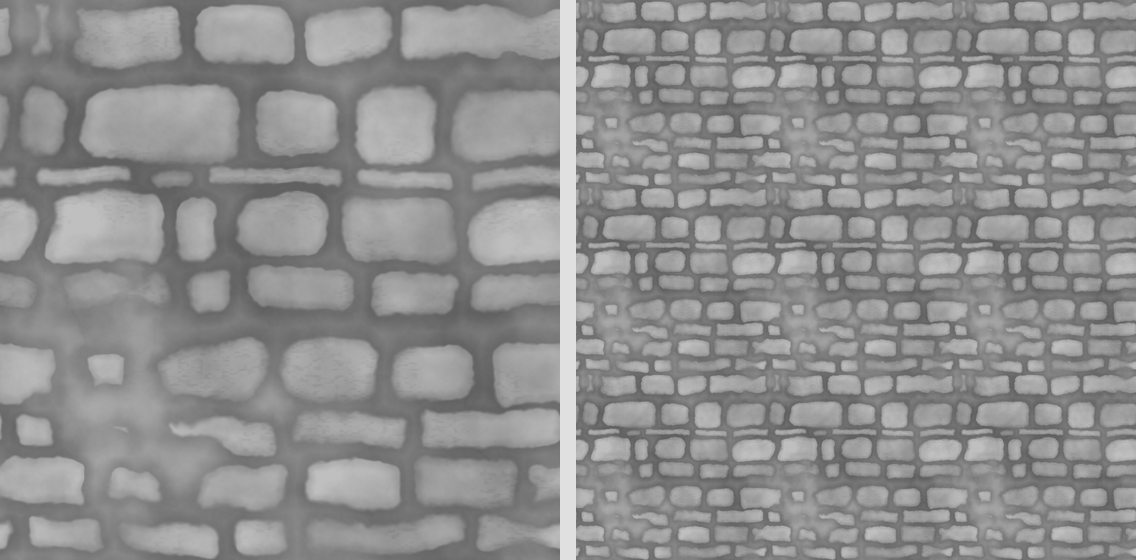
Left, the tile; right, the same tile 3 across and 3 down.
Reproduce this texture map procedurally as a three.js fragment shader.

```glsl
varying vec2 vUv;

float hash(vec2 p) {
  return fract(sin(dot(p, vec2(127.1, 311.7))) * 43758.5453);
}

vec2 wrapCell(vec2 cell, float n) {
  return floor(mod(cell + 0.5, n));
}

// Value noise that wraps after n cells
float noise(vec2 p, float n) {
  p *= n;
  vec2 i = floor(p), f = fract(p);
  f = f * f * (3.0 - 2.0 * f);
  vec2 a = wrapCell(i, n), b = wrapCell(i + 1.0, n);
  return mix(mix(hash(a), hash(vec2(b.x, a.y)), f.x),
             mix(hash(vec2(a.x, b.y)), hash(b), f.x), f.y);
}

float fbm(vec2 p, float n) {
  float sum = 0.0, amp = 0.5;
  for (int i = 0; i < 5; i++) {
    sum += amp * noise(p, n);
    p += vec2(0.37, 0.19);
    n *= 2.0;
    amp *= 0.5;
  }
  return sum;
}

// Overlapping round lumps with creases between them
float billow(vec2 p, float n) {
  p *= n;
  float top = 0.0;
  for (int y = -1; y <= 1; y++) {
    for (int x = -1; x <= 1; x++) {
      vec2 cell = floor(p) + vec2(float(x), float(y));
      vec2 id = wrapCell(cell, n);
      vec2 r = p - cell - 0.2 - 0.6 * vec2(hash(id + 3.1), hash(id + 7.7));
      top = max(top, 0.6 + 0.4 * hash(id + 1.7) - 0.6 * dot(r, r));
    }
  }
  return top;
}

float joint(float k, float row) {
  float id = k < 4.5 ? k : 0.0;
  return (k + 0.7 * (hash(vec2(id, row) + 0.6) - 0.5)) / 5.0 + row * 0.37;
}

// Nine courses of five stones: distance, tone and local position of the nearest
vec4 nearestStone(vec2 p) {
  mat3 centers = mat3(0.044, 0.134, 0.228, 0.331, 0.479, 0.590, 0.681, 0.777, 0.939);
  mat3 heights = mat3(0.031, 0.043, 0.030, 0.057, 0.035, 0.061, 0.016, 0.066, 0.051);
  vec4 nearest = vec4(1.0);
  for (int i = 0; i < 3; i++) {
    for (int j = 0; j < 3; j++) {
      float row = float(i * 3 + j);
      for (int k = 0; k < 5; k++) {
        vec2 id = vec2(float(k), row);
        float left = joint(id.x, row), right = joint(id.x + 1.0, row);
        vec2 q = p - vec2(0.5 * (left + right), centers[i][j]);
        q -= floor(q + 0.5);
        q.y += q.x * 0.14 * (hash(id + 2.3) - 0.5);
        vec2 size = vec2(0.5 * (right - left) - 0.009 - 0.012 * hash(id + 9.2),
                         heights[i][j] * (0.86 + 0.18 * hash(id + 5.4)));
        float corner = min(size.x, size.y) * (0.3 + 0.6 * hash(id + 4.8));
        vec2 e = abs(q) - size + corner;
        float d = length(max(e, 0.0)) + min(max(e.x, e.y), 0.0) - corner;
        if (d < nearest.x) nearest = vec4(d, hash(id + 6.5), q / size);
      }
    }
  }
  return nearest;
}

void main() {
  vec2 uv = vUv;
  vec2 warp = vec2(fbm(uv, 8.0), fbm(uv + vec2(0.43, 0.71), 8.0)) - 0.5;

  // Mounds of mortar that bury parts of the stones
  vec2 swell = 0.5 + 0.5 * cos(6.28319 * (uv - vec2(0.82, 0.99)));
  float mound = smoothstep(0.5, 0.8, fbm(uv + 0.27, 4.0) + 0.2 * swell.x * swell.y);

  vec4 stone = nearestStone(uv + 0.04 * warp);
  float d = stone.x + 0.035 * mound + 0.004 * (noise(uv, 96.0) - 0.5);

  // Mortar: soft lumps, dark in the joints, with faint cracks
  float crack = 1.0 - smoothstep(0.0, 0.02, abs(fbm(uv + 0.61, 5.0) - 0.47));
  float mortar = 0.35 + 0.13 * billow(uv + 0.05 * warp, 9.0)
               + 0.16 * (fbm(uv + 0.13, 6.0) - 0.5)
               + 0.07 * smoothstep(0.0, 0.045, d) + 0.11 * mound
               - 0.018 * crack * noise(uv, 7.0);

  // Stone face: domed edge, broad facets and pitted patches
  float dome = smoothstep(0.0, 0.02, -d);
  float facet = billow(uv + 0.08 * warp + 0.31, 16.0) - 0.7;
  float pits = smoothstep(0.5, 0.75, noise(uv + 0.2, 12.0))
             * smoothstep(0.5, 0.9, noise(uv * vec2(1.0, 2.0), 128.0));
  float face = 0.545 + 0.07 * dome + 0.09 * stone.y
             + 0.24 * (fbm(uv + 0.53, 9.0) - 0.5) + 0.08 * facet
             + 0.012 * stone.w - 0.03 * pits;

  float softness = mix(0.002, 0.007, noise(uv + 0.83, 11.0));
  float cover = 1.0 - smoothstep(-softness, softness, d);
  float shade = mix(mortar, max(face, mortar), cover);
  shade += 0.012 * (noise(uv, 200.0) - 0.5);
  gl_FragColor = vec4(vec3(clamp(shade, 0.38, 0.75)), 1.0);
}
```
